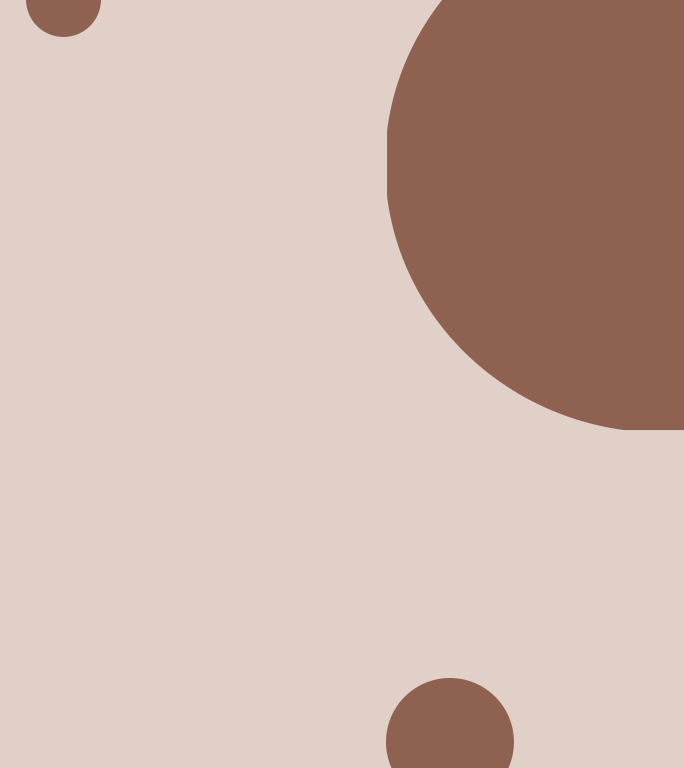
Write a WebGL 1 fragment shader that draws this background.

```glsl
precision highp float;

uniform vec2 u_resolution;

const vec3 BLUSH = vec3(0.878, 0.814, 0.786);
const vec3 CLAY = vec3(0.560, 0.380, 0.318);

float circleDistance(vec2 p, vec2 center, float radius) {
  return length(p - center) - radius;
}

// Approximate distance to an ellipse, accurate near its edge
float ellipseDistance(vec2 p, vec2 center, vec2 radii) {
  vec2 q = (p - center) / radii;
  float k = length(q);
  float slope = length(q / radii);
  return k * (k - 1.0) / max(slope, 0.0001);
}

// Keeps only the part of a shape above and to the right of a corner
float trimToCorner(float shape, vec2 p, vec2 corner) {
  vec2 outside = corner - p;
  return max(shape, max(outside.x, outside.y));
}

float coverage(float distanceToEdge, float pixel) {
  return clamp(0.5 - distanceToEdge / pixel, 0.0, 1.0);
}

void main() {
  // Canvas height is one unit
  float pixel = 1.0 / u_resolution.y;
  vec2 p = gl_FragCoord.xy * pixel;

  // Large disc with slightly flattened left and lower sides
  float largeDisc = ellipseDistance(p, vec2(0.862, 0.787), vec2(0.3607, 0.3503));
  largeDisc = trimToCorner(largeDisc, p, vec2(0.504, 0.440));

  // Small discs cut by the upper and lower borders
  float upperDisc = circleDistance(p, vec2(0.0827, 1.0007), 0.0488);
  float lowerDisc = circleDistance(p, vec2(0.5859, 0.0339), 0.0833);

  float discs = min(largeDisc, min(upperDisc, lowerDisc));
  gl_FragColor = vec4(mix(BLUSH, CLAY, coverage(discs, pixel)), 1.0);
}
```
